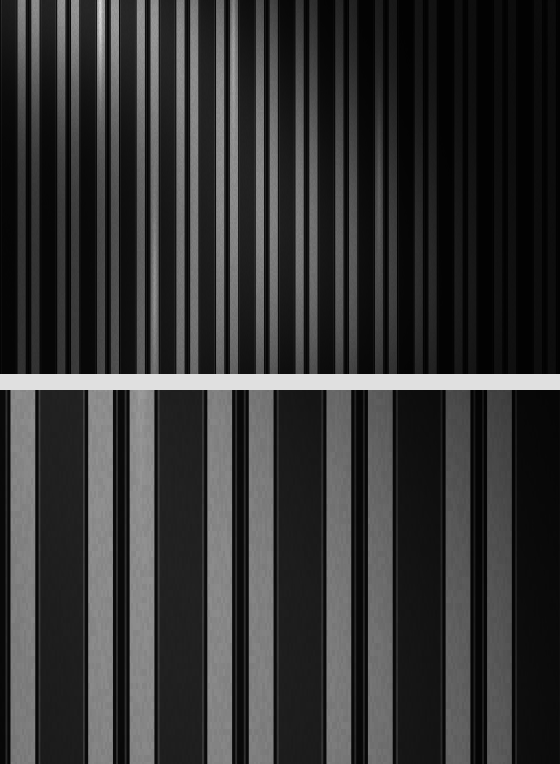
Top: the whole. Bottom: its middle third, enlarged.
Write a WebGL 2 fragment shader that draws this background.

```glsl
#version 300 es
precision highp float;
// Paired grey vertical stripes on black, lit by soft diagonal light.

#define REPEATS 14.1        // stripe pairs across the canvas
#define FIRST_PAIR 0.718    // centre of the first pair, in repeats
#define STRIPE_IN 0.070     // stripe edges, measured from the pair centre
#define STRIPE_OUT 0.278
#define GAP_LINE 0.036      // hairlines between and outside the stripes
#define SIDE_LINE 0.312
#define HAIRLINE 0.016
#define BAND_SHEEN 0.42     // light caught by the dark bands
#define VARIATION 0.08      // brightness change from stripe to stripe
#define GRAIN 0.07

uniform vec2 u_resolution;
out vec4 fragColor;

float hash(vec2 p) {
    vec3 q = fract(vec3(p.xyx) * 0.1031);
    q += dot(q, q.yzx + 33.33);
    return fract((q.x + q.y) * q.z);
}

// Pixel coverage of the interval from a to b
float band(float x, float a, float b, float px) {
    return clamp((x - a) / px + 0.5, 0.0, 1.0) - clamp((x - b) / px + 0.5, 0.0, 1.0);
}

float hairline(float x, float centre, float px) {
    return band(x, centre - 0.5 * HAIRLINE, centre + 0.5 * HAIRLINE, px);
}

float glow(vec2 p, vec2 centre, vec2 radius) {
    vec2 d = (p - centre) / radius;
    return exp(-dot(d, d));
}

// Ambient fade to the right, corner glow, lower glow and a curved beam
float lighting(vec2 uv) {
    float ambient = 0.045 + 0.14 * (1.0 - smoothstep(0.2, 0.95, uv.x));
    float corner = 0.28 * glow(uv, vec2(0.08, 1.05), vec2(0.30, 0.30));
    float lower = 0.15 * glow(uv, vec2(0.30, 0.0), vec2(0.13, 0.40));
    float fromMiddle = 2.0 * uv.y - 1.0;
    float beamX = (uv.x - 0.52 + 0.24 * uv.y * uv.y) / 0.23;
    float beam = 0.38 * (1.0 - 0.5 * fromMiddle * fromMiddle) * exp(-beamX * beamX);
    return ambient + corner + lower + beam;
}

// Narrow reflections running along a few stripes
float glints(vec2 uv) {
    const vec2 spots[4] = vec2[4](vec2(0.179, 0.96), vec2(0.417, 0.93),
                                  vec2(0.276, 0.24), vec2(0.677, 0.55));
    float sum = 0.0;
    for (int i = 0; i < 4; i++) sum += glow(uv, spots[i], vec2(0.0035, 0.22));
    return sum;
}

void main() {
    vec2 uv = gl_FragCoord.xy / u_resolution;
    float px = REPEATS / u_resolution.x;

    // Mirrored coordinate around the centre of each pair
    float along = uv.x * REPEATS - FIRST_PAIR + 0.5;
    float offset = fract(along) - 0.5;
    float x = abs(offset);

    float stripe = band(x, STRIPE_IN, STRIPE_OUT, px);
    float lines = hairline(x, GAP_LINE, px) + hairline(x, SIDE_LINE, px);
    float darkBand = band(x, SIDE_LINE, 1.0, px);

    // Tone of each layer under the shared light
    float light = lighting(uv);
    float stripeId = 2.0 * floor(along) + step(0.0, offset);
    float tint = 1.0 + VARIATION * (hash(vec2(stripeId, 7.0)) - 0.5);
    float stripeTone = light * tint * (1.0 + 0.4 * glints(uv));
    float sheen = light * light * BAND_SHEEN;

    float tone = 0.006 + sheen * (0.25 + 0.75 * darkBand);
    tone += 0.28 * light * lines;
    tone = mix(tone, stripeTone, stripe);

    // Fine brushed grain
    float grain = hash(floor(uv * vec2(768.0, 170.0))) - 0.5;
    tone *= 1.0 + GRAIN * grain;

    fragColor = vec4(vec3(tone), 1.0);
}
```
